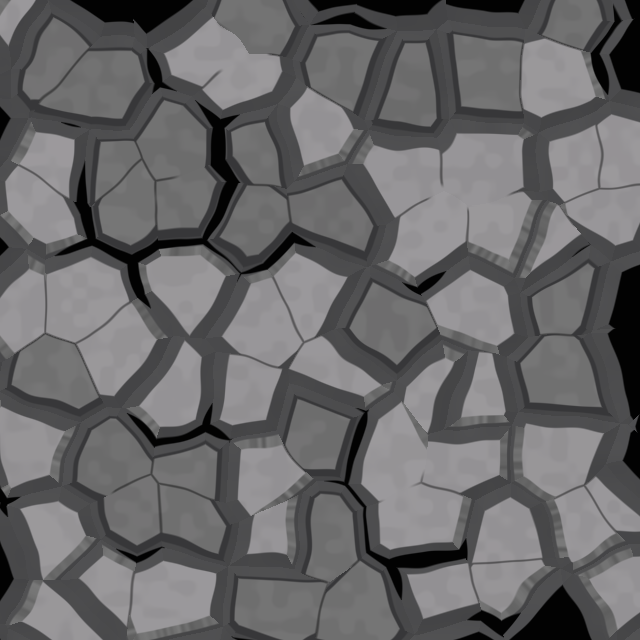
Reproduce this texture procedurally as a three.js fragment shader.

```glsl
// Cracked grey flagstones in clusters, set in dark faceted grout with black gaps.
varying vec2 vUv;

const float STONES = 8.5;         // stones across the canvas
const float CLUSTERS = 5.0;       // stone clusters across the canvas
const float JITTER = 0.84;        // irregularity of the stone layout
const float GROUT = 0.020;        // half width of the grout
const float RIM = 0.008;          // shadow around the lower stones
const float BEVEL = 0.014;        // streaked side of the raised stones
const float CRACK = 0.0017;       // half width of a crack
const float LEDGE = 0.022;        // grout overhang into the void
const float WOBBLE = 0.012;       // roughness of the outlines
const float SOFT = 0.0016;        // edge smoothing
const float LOW_SHARE = 0.47;     // share of darker, lower stones

const vec3 LIGHT_STONE = vec3(0.588, 0.580, 0.590);
const vec3 LOW_STONE = vec3(0.442, 0.441, 0.442);
const vec3 GROUT_COLOR = vec3(0.290, 0.290, 0.296);
const vec3 RIM_COLOR = vec3(0.215, 0.215, 0.222);
const vec3 VOID_COLOR = vec3(0.006);
const vec2 VOID_ID = vec2(-99.0);

float hash(vec2 p) {
  vec3 q = fract(vec3(p.xyx) * 0.1031);
  q += dot(q, q.yzx + 33.33);
  return fract((q.x + q.y) * q.z);
}

vec2 hash2(vec2 p) {
  return vec2(hash(p + 17.3), hash(p + 71.9));
}

float noise(vec2 p) {
  vec2 i = floor(p), f = fract(p);
  f = f * f * (3.0 - 2.0 * f);
  return mix(mix(hash(i), hash(i + vec2(1.0, 0.0)), f.x),
             mix(hash(i + vec2(0.0, 1.0)), hash(i + 1.0), f.x), f.y);
}

vec2 stoneSite(vec2 id) {
  return (id + 0.5 + JITTER * (hash2(id) - 0.5)) / STONES;
}

// Cluster that owns a stone; stones off the slab belong to the void.
vec2 clusterOf(vec2 site) {
  vec2 off = abs(site - 0.5);
  float reach = max(off.x, off.y);
  if (reach > 0.5 || (reach > 0.43 && hash(site * 731.0) > 0.9)) return VOID_ID;
  vec2 base = floor(site * CLUSTERS), owner = base;
  float nearest = 9.0;
  for (int y = -1; y <= 1; y++)
  for (int x = -1; x <= 1; x++) {
    vec2 id = base + vec2(float(x), float(y));
    float d = length(id + 0.1 + 0.8 * hash2(id + 40.0) - site * CLUSTERS);
    if (d < nearest) { nearest = d; owner = id; }
  }
  return owner;
}

// 1 inside (d below zero), 0 outside.
float fill(float d) {
  return 1.0 - smoothstep(-SOFT, SOFT, d);
}

void main() {
  vec2 p = vUv + WOBBLE * (vec2(noise(vUv * 21.0), noise(vUv * 21.0 + 50.0)) - 0.5);

  // Nearest stone
  vec2 base = floor(p * STONES), stone = base;
  float nearest = 9.0;
  for (int y = -2; y <= 2; y++)
  for (int x = -2; x <= 2; x++) {
    vec2 id = base + vec2(float(x), float(y));
    float d = length(stoneSite(id) - p);
    if (d < nearest) { nearest = d; stone = id; }
  }
  vec2 site = stoneSite(stone), cluster = clusterOf(site);

  // Distance to the cluster border and to the cracks inside the cluster
  float border = 0.12, crack = 0.12, edgeSeed = 0.0;
  vec2 outward = vec2(0.0, 1.0);
  for (int y = -2; y <= 2; y++)
  for (int x = -2; x <= 2; x++) {
    if (x == 0 && y == 0) continue;
    vec2 id = stone + vec2(float(x), float(y));
    vec2 other = stoneSite(id), dir = normalize(other - site);
    float d = dot(0.5 * (site + other) - p, dir);
    if (d >= border) continue;
    if (distance(clusterOf(other), cluster) < 0.5) {
      crack = min(crack, d);
    } else {
      border = d;
      outward = dir;
      edgeSeed = hash(stone * 3.0 + id * 7.0);
    }
  }
  bool isVoid = cluster.x < -50.0;
  bool isLow = 0.55 * hash(cluster + 5.0) + 0.45 * hash(stone + 9.0) < LOW_SHARE;

  // Grout, shaded by the way each facet leans
  vec3 color = GROUT_COLOR + 0.022 * dot(outward, vec2(-0.6, 0.8));
  color += 0.015 * (noise(vUv * 30.0) - 0.5);

  if (isVoid) {
    color = mix(color, VOID_COLOR, fill(LEDGE - border));
  } else {
    // Shadow rim or streaked bevel beside the stone
    float rim = RIM * (1.0 - 0.5 * outward.y);
    float along = dot(p, vec2(-outward.y, outward.x));
    float streak = noise(vec2(along * 150.0, edgeSeed * 40.0));
    if (isLow) color = mix(color, RIM_COLOR, fill(GROUT - rim - border));
    else if (edgeSeed > 0.68) color = mix(color, vec3(0.35 + 0.13 * streak), fill(GROUT - BEVEL - border));

    // Stone face with faint blotches
    vec3 face = isLow ? LOW_STONE : LIGHT_STONE;
    face += 0.024 * (smoothstep(0.35, 0.65, noise(vUv * 48.0)) - 0.5);
    face += 0.02 * (hash(stone + 3.0) - 0.5);
    float crackShown = smoothstep(0.24, 0.34, noise(vUv * 13.0 + 8.0));
    face = mix(face, face * 0.58, crackShown * fill(crack - CRACK));
    color = mix(color, face, fill(GROUT - border));
  }

  // Slits opening along the middle of the grout
  float slit = 0.05 * (noise(vUv * 9.0 + 31.0) - 0.72);
  color = mix(color, VOID_COLOR, fill(border - slit) * step(0.0, slit));
  gl_FragColor = vec4(color, 1.0);
}
```
